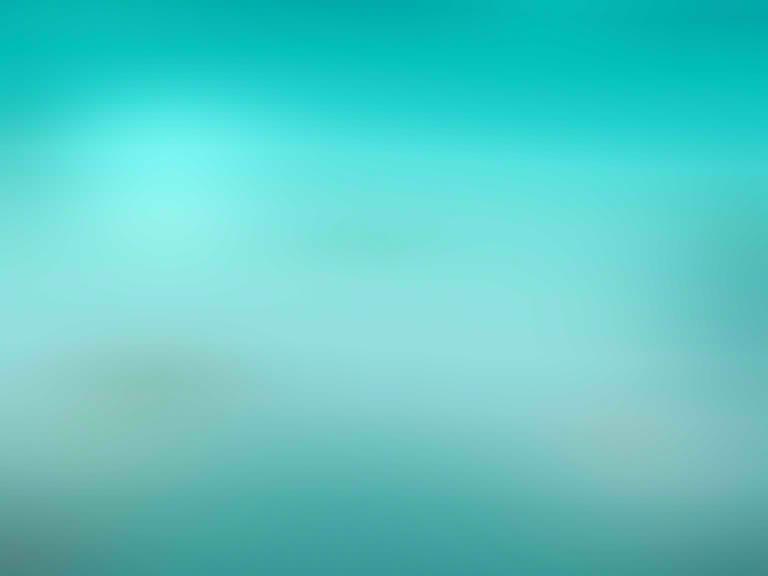
Give the GLSL for this background, as a WebGL 1 fragment shader.

```glsl
precision highp float;
// Soft blurred teal and aqua background with pale glows and faint blocky tone steps.

uniform vec2 u_resolution;

// Vertical ramp, from the bottom to the top
#define SEA_DEEP   vec3(0.22, 0.60, 0.59)
#define SEA_MID    vec3(0.30, 0.67, 0.66)
#define MIST_LOW   vec3(0.53, 0.81, 0.82)
#define MIST_PALE  vec3(0.59, 0.87, 0.88)
#define MIST_HIGH  vec3(0.55, 0.89, 0.88)
#define AQUA_PALE  vec3(0.47, 0.89, 0.87)
#define AQUA       vec3(0.34, 0.89, 0.88)
#define TURQUOISE  vec3(0.13, 0.82, 0.81)
#define TEAL       vec3(0.02, 0.75, 0.73)
#define TEAL_DEEP  vec3(0.00, 0.67, 0.66)
// Tone cells across the canvas and the size of one tone step
#define CELLS      vec2(96.0, 72.0)
#define TONE_STEP  0.02

float hash(vec2 p) {
  return fract(sin(dot(p, vec2(127.1, 311.7))) * 43758.5);
}

// Blends towards the next ramp colour between two heights
vec3 blendStop(vec3 below, vec3 above, float low, float high, float y) {
  return mix(below, above, clamp((y - low) / (high - low), 0.0, 1.0));
}

vec3 verticalRamp(float y) {
  vec3 color = blendStop(SEA_DEEP, SEA_MID, 0.0, 0.13, y);
  color = blendStop(color, MIST_LOW, 0.13, 0.305, y);
  color = blendStop(color, MIST_PALE, 0.305, 0.41, y);
  color = blendStop(color, MIST_HIGH, 0.41, 0.51, y);
  color = blendStop(color, AQUA_PALE, 0.51, 0.635, y);
  color = blendStop(color, AQUA, 0.635, 0.74, y);
  color = blendStop(color, TURQUOISE, 0.74, 0.826, y);
  color = blendStop(color, TEAL, 0.826, 0.913, y);
  return blendStop(color, TEAL_DEEP, 0.913, 1.0, y);
}

// Elliptical Gaussian that lightens or darkens the ramp
vec3 tint(vec2 uv, vec2 center, vec2 radius, vec3 shift) {
  vec2 offset = (uv - center) / radius;
  return shift * exp(-dot(offset, offset));
}

vec3 background(vec2 uv) {
  // The ramp sinks slightly towards the right
  float sink = 0.035 * smoothstep(0.35, 0.85, uv.x) * smoothstep(0.0, 0.2, uv.y);
  vec3 color = verticalRamp(uv.y + sink);

  // Bright aqua glow and the dip beside it
  color += tint(uv, vec2(0.215, 0.66), vec2(0.13, 0.13), vec3(0.10, 0.07, 0.07));
  color += tint(uv, vec2(0.23, 0.80), vec2(0.15, 0.08), vec3(0.10, 0.04, 0.04));
  color += tint(uv, vec2(0.48, 0.58), vec2(0.11, 0.05), vec3(-0.03, -0.02, -0.03));

  // Olive patch and warm haze at the lower left
  color += tint(uv, vec2(0.20, 0.34), vec2(0.14, 0.09), vec3(-0.04, -0.06, -0.10));
  color += tint(uv, vec2(0.09, 0.20), vec2(0.20, 0.13), vec3(0.10, 0.02, -0.01));
  color += tint(uv, vec2(0.00, 0.02), vec2(0.15, 0.11), vec3(0.06, -0.09, -0.08));

  // Shaded left and right edges
  color += tint(uv, vec2(0.00, 0.76), vec2(0.10, 0.14), vec3(-0.05, -0.07, -0.08));
  color += tint(uv, vec2(1.03, 0.47), vec2(0.19, 0.25), vec3(-0.21, -0.17, -0.17));

  // Pale haze, warm spot and dark corner at the lower right
  color += tint(uv, vec2(0.87, 0.16), vec2(0.19, 0.14), vec3(0.12, 0.03, 0.03));
  color += tint(uv, vec2(0.80, 0.25), vec2(0.08, 0.06), vec3(0.02, -0.01, -0.03));
  color += tint(uv, vec2(1.00, 0.00), vec2(0.15, 0.11), vec3(0.02, -0.07, -0.06));

  // Lighter stretches along the top
  color += tint(uv, vec2(0.72, 1.00), vec2(0.13, 0.09), vec3(0.01, 0.06, 0.06));
  color += tint(uv, vec2(0.12, 1.00), vec2(0.16, 0.08), vec3(0.03, 0.04, 0.03));
  return clamp(color, 0.0, 1.0);
}

float luma(vec3 color) {
  return dot(color, vec3(0.299, 0.587, 0.114));
}

// Rounds to whole steps with a soft edge between them
float softStep(float value, float size) {
  float steps = value / size;
  return size * (floor(steps) + smoothstep(0.35, 0.65, fract(steps)));
}

void main() {
  vec2 uv = gl_FragCoord.xy / u_resolution;
  vec2 cell = floor(uv * CELLS);
  vec2 cellCenter = (cell + 0.5) / CELLS;

  // Brightness follows the gradient, flattened a little inside each cell
  float light = luma(background(mix(uv, cellCenter, 0.4)));
  light = softStep(light, 0.4 * TONE_STEP);

  // Hue is constant in each cell and changes in ragged steps
  vec3 cellColor = background(cellCenter);
  float ragged = (hash(cell) - 0.5) * 0.3 * TONE_STEP;
  vec2 hue = 0.7 * (cellColor.rb - luma(cellColor)) + ragged;
  float red = light + softStep(hue.x, TONE_STEP) / 0.7;
  float blue = light + softStep(hue.y, TONE_STEP) / 0.7;
  float green = (light - 0.299 * red - 0.114 * blue) / 0.587;

  gl_FragColor = vec4(clamp(vec3(red, green, blue), 0.0, 1.0), 1.0);
}
```
